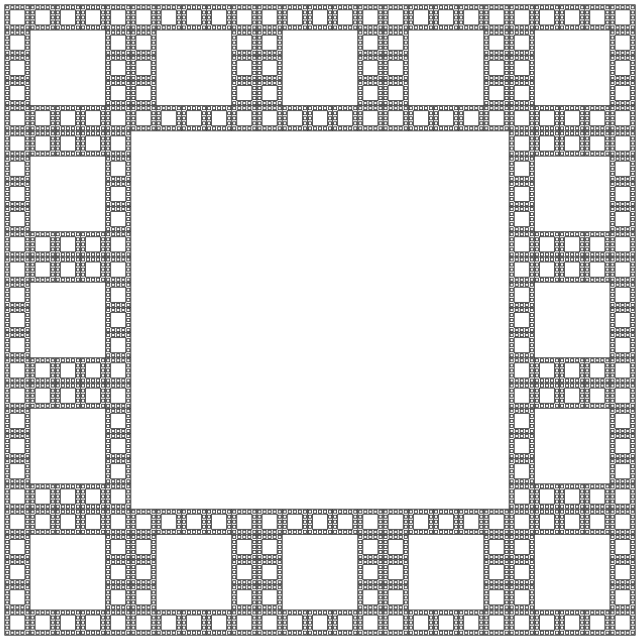
Reproduce this pattern procedurally as a Shadertoy shader.

```glsl
// Square carpet fractal: 5x5 cells with an open 3x3 centre, drawn as thin outlines.

const vec3  PAPER = vec3(1.0);
const vec3  INK = vec3(0.15);
const float MARGIN = 0.0075;      // blank border around the frame
const float LINE_WIDTH = 0.0012;
const float DIVISIONS = 5.0;      // cells per side at each level
const float HOLE_HALF = 0.3;      // half side of the hole, in cells
const int   LEVELS = 4;
const int   OUTLINED_LEVELS = 3;  // levels whose cells are outlined too
const int   SUBSAMPLES = 6;       // samples per pixel side

// Signed distance to a square, measured along the axes
float squareDistance(vec2 p, float halfSide) {
    return max(abs(p.x), abs(p.y)) - halfSide;
}

// Share of a sample covered by a line at distance d
float lineCoverage(float d, float footprint) {
    float halfLine = 0.5 * LINE_WIDTH;
    float start = max(d - 0.5 * footprint, -halfLine);
    float end = min(d + 0.5 * footprint, halfLine);
    return max(end - start, 0.0) / footprint;
}

// Outlines of the frame, the cells and the holes at every level
float carpet(vec2 p, float footprint) {
    float side = 1.0 - 2.0 * MARGIN;
    float frame = squareDistance(p - 0.5, 0.5 * side);
    float ink = lineCoverage(frame, footprint);
    if (frame > 0.0) return ink;

    float cell = side;
    for (int level = 0; level < LEVELS; level++) {
        vec2 local = (fract((p - MARGIN) / cell) - 0.5) * cell;
        float hole = squareDistance(local, HOLE_HALF * cell);
        ink = max(ink, lineCoverage(hole, footprint));
        if (level < OUTLINED_LEVELS) {
            float edge = squareDistance(local, 0.5 * cell);
            ink = max(ink, lineCoverage(edge, footprint));
        }
        if (hole < 0.0) break;
        cell /= DIVISIONS;
    }
    return ink;
}

void mainImage(out vec4 fragColor, in vec2 fragCoord) {
    float pixel = 1.0 / min(iResolution.x, iResolution.y);
    vec2 center = (fragCoord - 0.5 * iResolution.xy) * pixel + 0.5;

    // Average the ink over the pixel, so that close lines add up
    float footprint = pixel / float(SUBSAMPLES);
    float ink = 0.0;
    for (int j = 0; j < SUBSAMPLES; j++) {
        for (int i = 0; i < SUBSAMPLES; i++) {
            vec2 offset = (vec2(i, j) + 0.5) * footprint - 0.5 * pixel;
            ink += carpet(center + offset, footprint);
        }
    }
    ink /= float(SUBSAMPLES * SUBSAMPLES);
    fragColor = vec4(mix(PAPER, INK, ink), 1.0);
}
```
